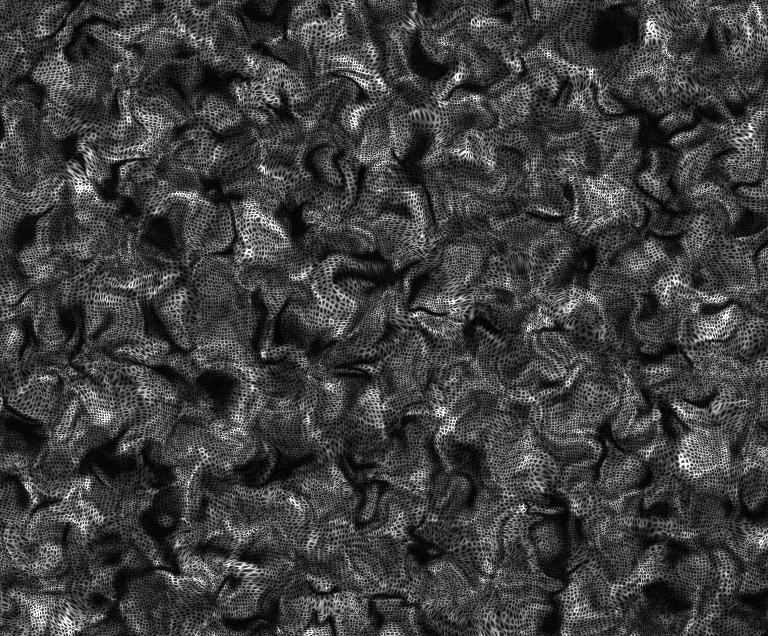
This texture is drawn by a Shadertoy shader. Its source:

```glsl
const float CELL_DENSITY = 192.0;   // mesh cells per canvas height
const float CELL_JITTER  = 0.58;
const float MESH_DARK    = 0.36;    // cell centre gain
const float MESH_LIGHT   = 1.74;    // cell border gain
const float CELL_SPREAD  = 0.26;    // brightness change from cell to cell
const float NET_SCALE    = 13.0;
const float NET_BEND     = 0.036;
const float NET_ROUGH    = 1.5;     // disorder in the speckled patches
const float WARP_SCALE   = 14.0;
const float WARP_AMOUNT  = 0.060;
const float CREASE_SCALE = 15.0;
const float CREASE_WIDTH = 0.17;
const float CREASE_DEPTH = 0.84;
const float RIM_GLOW     = 0.25;
const float CLOUD_GAIN   = 1.45;
const float BASE_TONE    = 0.212;

vec2 hash22(vec2 p) {
    vec3 h = fract(vec3(p.xyx) * vec3(0.1031, 0.1030, 0.0973));
    h += dot(h, h.yzx + 33.33);
    return fract((h.xx + h.yz) * h.zy);
}

float cornerSlope(vec2 cell, vec2 corner, vec2 f) {
    return dot(hash22(cell + corner) * 2.0 - 1.0, f - corner);
}

// Signed gradient noise
float noise(vec2 p) {
    vec2 cell = floor(p);
    vec2 f = p - cell;
    vec2 u = f * f * f * (f * (f * 6.0 - 15.0) + 10.0);
    float low  = mix(cornerSlope(cell, vec2(0, 0), f), cornerSlope(cell, vec2(1, 0), f), u.x);
    float high = mix(cornerSlope(cell, vec2(0, 1), f), cornerSlope(cell, vec2(1, 1), f), u.x);
    return mix(low, high, u.y);
}

vec2 noise2(vec2 p) {
    return vec2(noise(p + 17.3), noise(p + 71.9));
}

// Folds the shading at two scales
vec2 warp(vec2 p) {
    vec2 q = p + WARP_AMOUNT * noise2(p * WARP_SCALE);
    return q + 0.4 * WARP_AMOUNT * noise2(q * WARP_SCALE * 2.3 + 40.0);
}

// Gently bent net coordinates, orderly in places and rough in others
vec2 netCoords(vec2 p) {
    vec2 net = (p + NET_BEND * noise2(p * NET_SCALE + 5.0)) * CELL_DENSITY;
    float rough = smoothstep(-0.05, 0.25, noise(p * 11.0 + 83.0));
    return net + NET_ROUGH * rough * noise2(net * 0.45);
}

// Brightness of a cellular net: light borders, dark centres
float mesh(vec2 p) {
    vec2 cell = floor(p);
    float nearest = 8.0;
    float second = 8.0;
    float shade = 0.0;
    for (int y = -1; y <= 1; y++) {
        for (int x = -1; x <= 1; x++) {
            vec2 id = cell + vec2(x, y);
            vec2 rnd = hash22(id);
            float d = length(id + 0.5 + CELL_JITTER * (rnd - 0.5) - p);
            if (d < nearest) {
                second = nearest;
                nearest = d;
                shade = rnd.x;
            } else {
                second = min(second, d);
            }
        }
    }
    float border = 1.0 - smoothstep(0.0, 0.74, second - nearest);
    return mix(MESH_DARK, MESH_LIGHT, border) * (1.0 + CELL_SPREAD * (2.0 * shade - 1.0));
}

// Soft light and dark patches
float clouds(vec2 p) {
    return 0.85 * noise(p * 12.0) + 0.8 * noise(p * 27.0 + 9.0) + 0.85 * noise(p * 63.0 + 23.0);
}

void mainImage(out vec4 fragColor, in vec2 fragCoord) {
    vec2 p = fragCoord / iResolution.y + 3.0;
    vec2 q = warp(p);

    // Fine net, faded where it shrinks below a pixel
    vec2 net = netCoords(p);
    float footprint = length(fwidth(net));
    float meanGain = 0.5 * (MESH_DARK + MESH_LIGHT);
    float gain = mix(mesh(net), meanGain, smoothstep(1.4, 2.6, footprint));

    // Short black creases with a lit flank
    float fold = noise(q * CREASE_SCALE + 31.0);
    float present = smoothstep(-0.05, 0.16, noise(p * 13.0 + 57.0));
    float crease = present * (1.0 - smoothstep(0.03, CREASE_WIDTH, abs(fold)));
    float rim = present * smoothstep(0.10, 0.28, fold);

    float tone = BASE_TONE * exp(CLOUD_GAIN * clouds(q) + RIM_GLOW * rim);
    tone *= 1.0 - CREASE_DEPTH * crease;
    fragColor = vec4(vec3(clamp(tone * gain, 0.015, 1.0)), 1.0);
}
```
